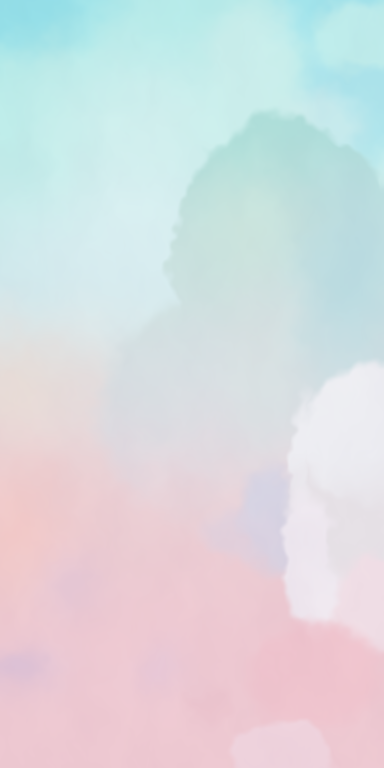
Write a Shadertoy shader that draws this background.

```glsl
float hash(vec2 p) {
    return fract(sin(dot(p, vec2(127.1, 311.7))) * 43758.5453);
}

float noise(vec2 p) {
    vec2 i = floor(p), f = fract(p);
    f = f * f * (3.0 - 2.0 * f);
    return mix(mix(hash(i), hash(i + vec2(1, 0)), f.x),
               mix(hash(i + vec2(0, 1)), hash(i + vec2(1, 1)), f.x), f.y);
}

float fbm(vec2 p) {
    float sum = 0.0, amp = 0.5;
    for (int i = 0; i < 4; i++) {
        sum += amp * noise(p);
        p = p * 2.03 + 17.3;
        amp *= 0.5;
    }
    return sum / 0.9375;
}

// Elliptical cloud mask, positive inside
float puff(vec2 p, vec2 center, vec2 radius, float softness) {
    float d = (1.0 - length((p - center) / radius)) * min(radius.x, radius.y);
    return smoothstep(-softness, softness, d);
}

// Wide patch of colour without an edge
float glow(vec2 p, vec2 center, vec2 radius) {
    vec2 q = (p - center) / radius;
    return exp(-dot(q, q));
}

vec3 skyColor(vec2 p) {
    vec3 c = vec3(0.93, 0.785, 0.82);
    c = mix(c, vec3(0.92, 0.81, 0.83), smoothstep(0.3, 0.75, p.y));
    c = mix(c, vec3(0.89, 0.87, 0.87), smoothstep(0.68, 1.08, p.y));
    c = mix(c, vec3(0.83, 0.915, 0.93), smoothstep(0.98, 1.3, p.y));
    c = mix(c, vec3(0.79, 0.93, 0.92), smoothstep(1.3, 1.65, p.y));
    c = mix(c, vec3(0.71, 0.915, 0.91), smoothstep(1.65, 2.0, p.y));
    c = mix(c, vec3(0.69, 0.91, 0.90), 0.5 * glow(p, vec2(0.0, 1.75), vec2(0.2, 0.35)));
    c = mix(c, vec3(0.86, 0.94, 0.95), 0.6 * glow(p, vec2(0.36, 1.4), vec2(0.2, 0.35)));
    return c;
}

vec3 bigCloudColor(vec2 p) {
    vec3 c = mix(vec3(0.89, 0.845, 0.875), vec3(0.84, 0.87, 0.885), smoothstep(0.7, 1.05, p.y));
    c = mix(c, vec3(0.78, 0.88, 0.87), smoothstep(1.0, 1.4, p.y));
    c = mix(c, vec3(0.68, 0.87, 0.85), smoothstep(1.35, 1.68, p.y));
    c = mix(c, vec3(0.71, 0.85, 0.88), 0.8 * glow(p, vec2(0.92, 1.3), vec2(0.17, 0.3)));
    c = mix(c, vec3(0.80, 0.90, 0.86), 0.6 * glow(p, vec2(0.66, 1.4), vec2(0.13, 0.16)));
    return mix(c, vec3(0.86, 0.89, 0.89), 0.6 * glow(p, vec2(0.69, 1.1), vec2(0.1, 0.2)));
}

void mainImage(out vec4 fragColor, in vec2 fragCoord) {
    vec2 uv = fragCoord / iResolution.xy * vec2(1.0, 2.0);

    // Ragged, painted outlines
    vec2 p = uv + 0.07 * (vec2(fbm(uv * 9.0), fbm(uv * 9.0 + 41.0)) - 0.5);
    p += 0.018 * (vec2(noise(uv * 42.0), noise(uv * 42.0 + 9.0)) - 0.5);
    vec3 color = skyColor(p);

    // Blue openings and pale wisps at the top
    color = mix(color, vec3(0.57, 0.87, 0.91), 0.9 * puff(p, vec2(0.0, 2.03), vec2(0.27, 0.16), 0.07));
    color = mix(color, vec3(0.61, 0.88, 0.92), 0.8 * puff(p, vec2(0.86, 1.97), vec2(0.15, 0.12), 0.04));
    color = mix(color, vec3(0.65, 0.88, 0.92), 0.8 * puff(p, vec2(0.95, 1.78), vec2(0.15, 0.2), 0.05));
    color = mix(color, vec3(0.76, 0.93, 0.92), 0.85 * puff(p, vec2(0.95, 1.9), vec2(0.15, 0.09), 0.02));
    color = mix(color, vec3(0.80, 0.935, 0.925), 0.8 * puff(p, vec2(0.65, 1.84), vec2(0.12, 0.16), 0.06));
    color = mix(color, vec3(0.82, 0.93, 0.93), 0.7 * puff(p, vec2(0.85, 1.68), vec2(0.1, 0.08), 0.04));

    // Large teal cloud, dissolving downwards
    float crown = puff(p, vec2(0.74, 1.3), vec2(0.29, 0.4), 0.012);
    float flank = puff(p, vec2(0.62, 0.92), vec2(0.36, 0.34), 0.035);
    float shoulder = puff(p, vec2(0.93, 1.15), vec2(0.3, 0.38), 0.03);
    float bigCloud = max(max(crown, flank), shoulder) * smoothstep(0.55, 0.9, p.y);
    color = mix(color, bigCloudColor(p), bigCloud);

    // Peach and lilac tints in the lower sky
    color = mix(color, vec3(0.95, 0.78, 0.77), 0.8 * glow(p, vec2(0.04, 0.62), vec2(0.16, 0.17)));
    color = mix(color, vec3(0.92, 0.86, 0.82), 0.5 * glow(p, vec2(0.02, 0.98), vec2(0.16, 0.14)));
    color = mix(color, vec3(0.85, 0.75, 0.84), 0.8 * glow(p, vec2(0.04, 0.25), vec2(0.12, 0.06)));
    color = mix(color, vec3(0.88, 0.77, 0.84), 0.6 * glow(p, vec2(0.19, 0.48), vec2(0.08, 0.1)));
    color = mix(color, vec3(0.88, 0.77, 0.85), 0.5 * glow(p, vec2(0.42, 0.25), vec2(0.07, 0.07)));

    // Lilac shadow beside the bright cloud
    color = mix(color, vec3(0.82, 0.82, 0.89), 0.85 * puff(p, vec2(0.71, 0.66), vec2(0.075, 0.13), 0.025));
    color = mix(color, vec3(0.86, 0.82, 0.88), 0.6 * puff(p, vec2(0.63, 0.61), vec2(0.1, 0.07), 0.03));

    // Bright cloud and its column on the right
    color = mix(color, vec3(0.90, 0.88, 0.90), puff(p, vec2(0.96, 0.68), vec2(0.2, 0.3), 0.035));
    float bright = puff(p, vec2(1.0, 0.86), vec2(0.22, 0.18), 0.018);
    bright = max(bright, puff(p, vec2(0.79, 0.77), vec2(0.025, 0.17), 0.01));
    bright *= smoothstep(0.62, 0.82, p.y);
    color = mix(color, vec3(0.925, 0.925, 0.945), bright);
    float column = puff(p, vec2(0.8, 0.55), vec2(0.07, 0.17), 0.012);
    column = max(column, puff(p, vec2(0.83, 0.45), vec2(0.055, 0.11), 0.02));
    color = mix(color, vec3(0.935, 0.91, 0.94), 0.95 * column);
    color = mix(color, vec3(0.94, 0.87, 0.90), puff(p, vec2(0.98, 0.43), vec2(0.11, 0.12), 0.02));

    // Pink billows along the bottom
    color = mix(color, vec3(0.935, 0.76, 0.80), 0.8 * puff(p, vec2(0.82, 0.24), vec2(0.16, 0.14), 0.03));
    color = mix(color, vec3(0.92, 0.76, 0.80), 0.5 * puff(p, vec2(0.56, 0.17), vec2(0.05, 0.06), 0.02));
    color = mix(color, vec3(0.935, 0.83, 0.87), 0.9 * puff(p, vec2(0.73, 0.01), vec2(0.13, 0.11), 0.012));

    // Soft upright brush strokes
    float stroke = fbm(p * vec2(13.0, 7.0)) - 0.5;
    color += stroke * vec3(0.025, 0.03, 0.022);
    fragColor = vec4(clamp(color, 0.0, 1.0), 1.0);
}
```
